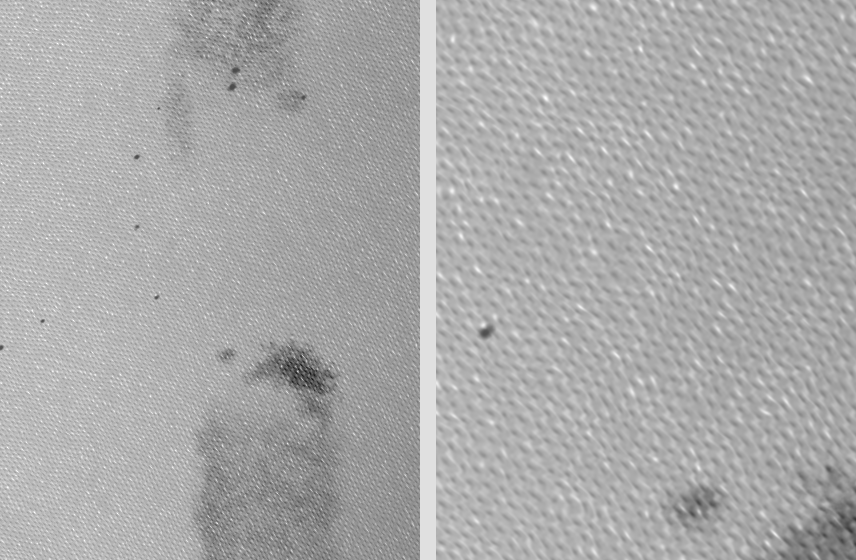
Left: the whole. Right: its middle third, enlarged.
Write a Shadertoy shader that draws this texture.

```glsl
// Draws grey woven satin with scalloped rows, slanted glints, smudged prints and dark specks.
#define CELL vec2(0.0092, 0.0080)
#define LIGHT_SIDE 0.728
#define DARK_SIDE 0.603
#define STRAND_GAIN 0.085
#define PORE_GAIN 0.06
#define GLINT_GAIN 0.22
#define GRAIN_GAIN 0.05
#define PRINT_GAIN 0.15
#define SMEAR_GAIN 0.33
#define SPECK_COUNT 9
#define TAU 6.28319

float hash(vec2 p) {
    vec3 q = fract(vec3(p.xyx) * 0.1031);
    q += dot(q, q.yzx + 33.33);
    return fract((q.x + q.y) * q.z);
}

float noise(vec2 p) {
    vec2 i = floor(p), f = fract(p);
    f = f * f * (3.0 - 2.0 * f);
    return mix(mix(hash(i), hash(i + vec2(1, 0)), f.x),
               mix(hash(i + vec2(0, 1)), hash(i + vec2(1, 1)), f.x), f.y);
}

float fbm(vec2 p) {
    float sum = 0.0, gain = 0.5;
    for (int i = 0; i < 4; i++) {
        sum += gain * noise(p);
        p = p * 2.03 + 17.0;
        gain *= 0.5;
    }
    return sum;
}

// Soft, ragged, rotated ellipse: 1 inside, 0 outside.
float blob(vec2 p, vec2 center, vec2 radius, float angle) {
    float c = cos(angle), s = sin(angle);
    p -= center;
    p = vec2(c * p.x + s * p.y, c * p.y - s * p.x) / radius;
    float ragged = fbm(center * 90.0 + p * radius * 90.0) - 0.47;
    return 1.0 - smoothstep(0.2, 1.4, length(p) + 1.2 * ragged);
}

// Sheared lattice: scalloped rows up on the left, slanted strands down on the right.
float weave(vec2 p) {
    vec2 q = p + 0.006 * vec2(noise(p * 24.0), noise(p * 24.0 + 50.0))
               + 0.0026 * vec2(noise(p * 95.0), noise(p * 95.0 + 90.0));
    q.y += 0.06 * p.x + 0.15 * p.x * p.x + 0.15 * p.x * (1.0 - p.y);
    q.x += 0.1 * p.y;
    q /= CELL;
    q.x += 0.5 * q.y;
    float slant = smoothstep(-0.35, 0.55, p.x - 0.6 * (p.y - 0.3) + 0.3 * (fbm(p * 9.0) - 0.5));

    // Wavy strands, brighter where they rise over a row.
    float bend = 0.15 * cos(TAU * q.y);
    float strand = 0.5 + 0.5 * cos(TAU * (q.x + bend));
    float rise = 0.5 + 0.5 * cos(TAU * (q.y - 0.25 * strand));
    float slanted = strand * strand * (0.4 + 0.8 * rise);

    // Light arcs that link the cells of one row.
    float arc = 0.5 + 0.5 * cos(TAU * (q.y + 0.17 * cos(TAU * (q.x - 0.1))));
    float scalloped = arc * arc * (0.55 + 0.55 * strand);
    float vary = 0.4 + 1.2 * noise(q * vec2(0.9, 0.7) + 30.0);
    float thread = mix(scalloped, slanted, 0.2 + 0.65 * slant) * vary;

    // A short shadow beside each rise.
    float shade = (0.5 - 0.5 * cos(TAU * (q.x + 0.13))) * (0.5 + 0.5 * cos(TAU * (q.y + 0.35)));

    // Short glints, each shifted and turned a little.
    vec2 id = floor(q + 0.5), f = fract(q + 0.5) - 0.5;
    float rnd = hash(id + 200.0), turn = hash(id + 77.0) - 0.5;
    f -= 0.3 * (vec2(hash(id + 31.0), hash(id + 53.0)) - 0.5);
    f.x += 0.9 * turn * f.y - 0.5 * (1.0 - slant) * f.y;
    float glint = exp(-34.0 * f.x * f.x - 20.0 * f.y * f.y);
    return STRAND_GAIN * (thread - 0.3) - PORE_GAIN * (shade * shade * 1.6 - 0.22)
         + GLINT_GAIN * (pow(rnd, 4.0) * glint - 0.02);
}

// Two pale, patchy prints: one hangs from the top, one rises from the bottom.
float prints(vec2 p) {
    float patchy = smoothstep(0.2, 0.75, 0.4 * fbm(p * 26.0) + 0.6 * fbm(p * 110.0));
    vec2 w = p + 0.05 * (vec2(fbm(p * 45.0), fbm(p * 45.0 + 40.0)) - 0.47);

    float top = smoothstep(0.28, 0.37, w.x) * (1.0 - smoothstep(0.49, 0.56, w.x))
              * smoothstep(0.77, 0.95, w.y);
    float leg = blob(p, vec2(0.318, 0.79), vec2(0.026, 0.095), 0.08);
    float spot = blob(p, vec2(0.52, 0.82), vec2(0.028, 0.024), 0.0);

    float bottom = smoothstep(0.335, 0.375, w.x) * (1.0 - smoothstep(0.56, 0.63, w.x))
                 * (1.0 - smoothstep(0.17, 0.32, w.y));
    float edge = exp(-pow((w.x - 0.375) / 0.03, 2.0))
               + 0.4 * exp(-pow((w.x - 0.59) / 0.03, 2.0));
    return top * (0.1 + 1.1 * patchy) + 0.6 * (leg + spot) * (0.3 + patchy)
         + bottom * (0.2 + 0.65 * patchy + 0.35 * edge);
}

// Dense smear with a fading tail and a small neighbour.
float smear(vec2 p) {
    float core = blob(p, vec2(0.535, 0.335), vec2(0.066, 0.038), -0.5);
    float head = blob(p, vec2(0.482, 0.342), vec2(0.042, 0.022), 0.5);
    float tail = blob(p, vec2(0.556, 0.282), vec2(0.042, 0.024), -1.0);
    float neighbour = blob(p, vec2(0.404, 0.364), vec2(0.017, 0.014), 0.2);
    return max(max(core, 0.5 * head), max(0.45 * tail, 0.6 * neighbour));
}

float specks(vec2 p) {
    float cover = 0.0;
    for (int i = 0; i < SPECK_COUNT; i++) {
        float k = float(i);
        vec2 center = vec2(0.75 * hash(vec2(k, 11.0)), 0.35 + 0.63 * hash(vec2(k, 29.0)));
        float size = mix(0.003, 0.0085, hash(vec2(k, 47.0)));
        cover = max(cover, blob(p, center, size * vec2(1.0, 0.75), 0.6));
    }
    return cover;
}

void mainImage(out vec4 fragColor, in vec2 fragCoord) {
    vec2 p = fragCoord / iResolution.y;
    // Broad light falls off to the right and into the lower corner.
    float grey = mix(LIGHT_SIDE, DARK_SIDE, smoothstep(0.05, 0.8, p.x));
    grey -= 0.04 * (1.0 - smoothstep(0.0, 0.45, p.y)) * smoothstep(0.2, 0.75, p.x);
    grey += 0.03 * (fbm(p * 6.0) - 0.47);

    // Threads and fine grain; stains settle unevenly between threads.
    float threads = weave(p) + GRAIN_GAIN * (noise(p * 420.0) - 0.5);
    float soak = 1.0 - 3.0 * threads;
    grey += threads - (PRINT_GAIN * prints(p) + SMEAR_GAIN * smear(p)) * soak;
    grey = mix(grey, 0.25, 0.85 * specks(p));
    fragColor = vec4(vec3(clamp(grey, 0.0, 1.0)), 1.0);
}
```
